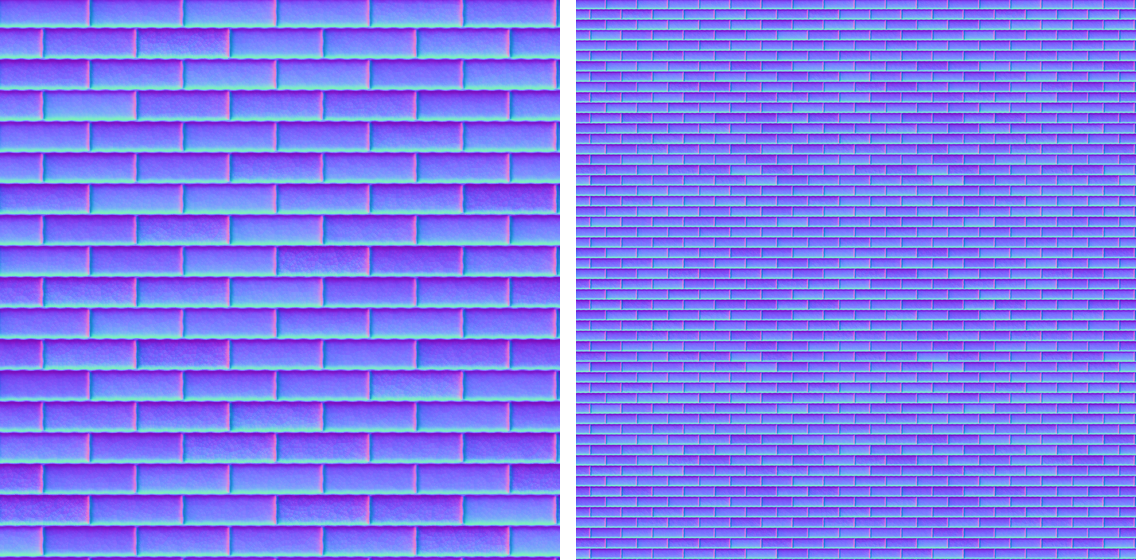
Left: one tile. Right: repeated 3 by 3.
A WebGL 2 fragment shader for this texture map:

```glsl
#version 300 es
precision highp float;

uniform vec2 u_resolution;
out vec4 fragColor;

vec2 hash2(vec2 p) {
    vec3 q = fract(p.xyx * vec3(0.1031, 0.1030, 0.0973));
    q += dot(q, q.yzx + 33.33);
    return fract((q.xx + q.yz) * q.zy);
}

// Distance to the nearest scattered point; wraps after "period" cells
float cellular(vec2 uv, float period) {
    vec2 p = uv * period;
    vec2 base = floor(p);
    float nearest = 4.0;
    for (int j = -1; j <= 1; j++) {
        for (int i = -1; i <= 1; i++) {
            vec2 cell = base + vec2(i, j);
            vec2 point = cell + hash2(mod(cell, period));
            nearest = min(nearest, distance(p, point));
        }
    }
    return nearest;
}

// Surface slope of one layer of cellular bumps
vec2 bumpSlope(vec2 uv, float period) {
    vec2 e = vec2(0.001, 0.0);
    float h = cellular(uv, period);
    vec2 ahead = vec2(cellular(uv + e.xy, period), cellular(uv + e.yx, period));
    return (ahead - h) / (e.x * period);
}

// Steep rim of a brick, flat at the joint centre
float rim(float d, float width) {
    return exp(-d * d / (width * width));
}

void main() {
    vec2 uv = gl_FragCoord.xy / u_resolution;
    vec2 turn = 6.2831853 * uv;

    // Slightly uneven joints
    vec2 wobble = vec2(sin(turn.y * 41.0 + 2.0 * sin(turn.x * 5.0)),
                       sin(turn.x * 37.0 + 2.0 * sin(turn.y * 7.0)));

    // Running bond: 6 bricks across, 18 courses
    vec2 wall = uv * vec2(6.0, 18.0) - vec2(0.96, 0.106);
    wall += wobble * vec2(0.002, 0.008);
    float course = floor(wall.y);
    wall.x += 0.5 * (1.0 - mod(course, 2.0));
    vec2 brick = mod(floor(wall), vec2(6.0, 18.0));
    vec2 local = fract(wall);

    // Distances to the four sides, in course heights
    float left = local.x * 3.0;
    float right = 3.0 - left;
    float bottom = local.y;
    float top = 1.0 - bottom;
    float side = min(left, right);
    float bed = min(bottom, top);

    vec2 vary = hash2(brick + 3.0);
    vec2 glow = hash2(brick + 41.0);

    // Vertical bow: gentle falloff plus steep rims
    float slopeY = 1.5 * rim(bottom, 0.11) - rim(top, 0.11);
    slopeY += mix(0.4, 0.8, vary.x) * exp(-bottom / 0.25);
    slopeY -= mix(0.75, 1.2, vary.y) * exp(-top / 0.24);
    slopeY += 0.2 * (vary.x - vary.y) - 0.05;
    slopeY *= smoothstep(0.0, 0.05, bed) * mix(0.35, 1.0, smoothstep(0.02, 0.11, side));

    // Horizontal ends, with a soft glow that differs per brick
    float slopeX = 1.25 * (rim(right, 0.1) - rim(left, 0.1));
    slopeX += 0.45 * (glow.x * exp(-right / 0.28) - glow.y * exp(-left / 0.28));
    slopeX *= smoothstep(0.0, 0.04, side) * smoothstep(0.02, 0.1, bed);
    slopeX -= 0.03;

    // Plaster grain, rougher on some bricks
    float rough = mix(0.5, 1.3, glow.x * vary.y);
    vec2 grain = 0.07 * bumpSlope(uv, 144.0) + 0.05 * bumpSlope(uv, 40.0);
    vec2 slope = vec2(slopeX, slopeY) + rough * grain;

    vec3 normal = normalize(vec3(slope, 1.0));
    fragColor = vec4(0.5 + 0.5 * normal, 1.0);
}
```
